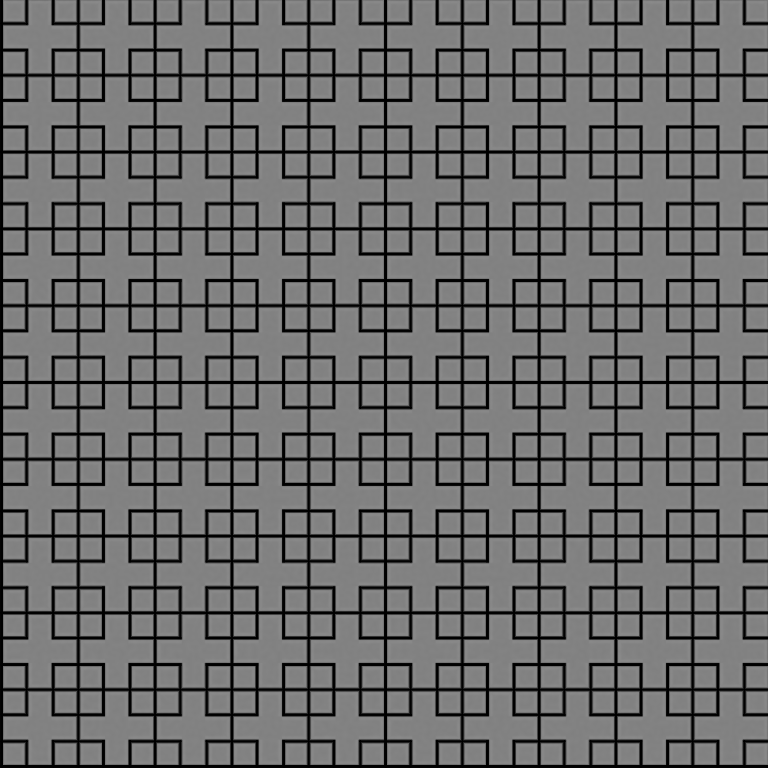
Write a WebGL 2 fragment shader that draws this pattern.

```glsl
#version 300 es
precision highp float;
// A grey sheet ruled by a square grid of black lines, with an outlined square
// centred on every crossing. Folded cell coordinates give line distances; lines
// that straddle a coarse raster are softer. Faint wrapping noise adds grain.

#define REPEATS 10.0
#define OFFSET 0.02          // grid shift, in cells
#define SQUARE_HALF 0.327    // half side of the square, in cells
#define LINE_HALF 0.0021     // half line width, in canvas units
#define SOFT_MIN 0.0009      // edge softness of lines on the raster
#define SOFT_MAX 0.0021      // edge softness of lines between raster steps
#define RASTER 256.0         // raster steps across the canvas
#define HALO 0.025           // brightness of the rim beside lines
#define GRAIN 0.012
#define GRAIN_CELLS 128.0
#define PAPER vec3(0.508)
#define INK vec3(0.0)

uniform vec2 u_resolution;
out vec4 fragColor;

// Random gradient on a lattice that wraps at the canvas edges
vec2 latticeGradient(vec2 cell) {
    vec3 p = fract(mod(cell, GRAIN_CELLS).xyx * vec3(0.1031, 0.1030, 0.0973));
    p += dot(p, p.yzx + 33.33);
    float angle = 6.28318 * fract((p.x + p.y) * p.z);
    return vec2(cos(angle), sin(angle));
}

float gradientNoise(vec2 p) {
    vec2 i = floor(p);
    vec2 f = p - i;
    vec2 w = f * f * f * (f * (f * 6.0 - 15.0) + 10.0);
    vec2 e = vec2(1.0, 0.0);
    float a = dot(latticeGradient(i), f);
    float b = dot(latticeGradient(i + e.xy), f - e.xy);
    float c = dot(latticeGradient(i + e.yx), f - e.yx);
    float d = dot(latticeGradient(i + e.xx), f - e.xx);
    return mix(mix(a, b, w.x), mix(c, d, w.x), w.y);
}

// Ink coverage (x) and rim light (y) of a line; centre is in cells
vec2 lineInk(float dist, float centre) {
    float straddle = 1.0 - abs(2.0 * fract(centre * RASTER / REPEATS) - 1.0);
    float pixel = 1.0 / min(u_resolution.x, u_resolution.y);
    float soft = max(mix(SOFT_MIN, SOFT_MAX, straddle), 0.5 * pixel);
    float ink = 1.0 - smoothstep(LINE_HALF - soft, LINE_HALF + soft, dist);
    float rim = (dist - 2.4 * LINE_HALF) / LINE_HALF;
    return vec2(ink, exp(-rim * rim));
}

void main() {
    vec2 uv = gl_FragCoord.xy / u_resolution;
    vec2 p = uv * REPEATS - OFFSET;
    vec2 cell = floor(p + 0.5);
    vec2 q = p - cell;

    // Grid lines through the cell centres
    vec2 gridDist = abs(q) / REPEATS;
    vec2 mark = max(lineInk(gridDist.x, cell.x), lineInk(gridDist.y, cell.y));

    // Square sides, each clipped to the span of the square
    vec2 side = cell + sign(q) * SQUARE_HALF;
    vec2 fromSide = (abs(q) - SQUARE_HALF) / REPEATS;
    vec2 span = 1.0 - smoothstep(LINE_HALF - SOFT_MIN, LINE_HALF + SOFT_MIN, fromSide);
    mark = max(mark, span.y * lineInk(abs(fromSide.x), side.x));
    mark = max(mark, span.x * lineInk(abs(fromSide.y), side.y));

    // Paper, grain, rim light and ink
    vec3 colour = PAPER + GRAIN * gradientNoise(uv * GRAIN_CELLS) + HALO * mark.y;
    fragColor = vec4(mix(colour, INK, mark.x), 1.0);
}
```
